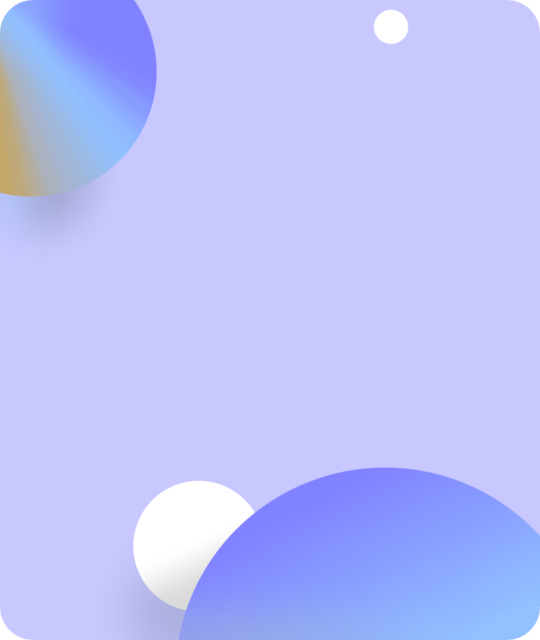
This background is drawn by a Shadertoy shader. Its source:

```glsl
// A lavender card with rounded corners, gradient discs and soft shadows.
// Discs are distance functions; one is coloured by a fan of angular bands,
// the others by linear ramps, with faint noise in the gradients.
#define LAVENDER vec3(0.785, 0.785, 1.0)
#define VIOLET vec3(0.505, 0.51, 1.0)
#define SKY vec3(0.57, 0.755, 1.0)
#define MIST vec3(0.66, 0.70, 0.78)
#define GOLD vec3(0.77, 0.65, 0.39)
#define SHADOW vec3(0.62, 0.64, 0.81)
#define CORNER_RADIUS 0.052
#define GRAIN 0.035

float hash(vec2 p) {
    return fract(sin(dot(p, vec2(127.1, 311.7))) * 43758.5453);
}

float noise(vec2 p) {
    vec2 i = floor(p), f = fract(p);
    f = f * f * (3.0 - 2.0 * f);
    return mix(mix(hash(i), hash(i + vec2(1, 0)), f.x),
               mix(hash(i + vec2(0, 1)), hash(i + vec2(1, 1)), f.x), f.y);
}

// Antialiased coverage of a signed distance
float cover(float d) {
    float pixel = 1.0 / iResolution.y;
    return smoothstep(pixel, -pixel, d);
}

float disc(vec2 p, vec2 center, float radius) {
    return cover(length(p - center) - radius);
}

float softDisc(vec2 p, vec2 center, float inner, float outer) {
    return 1.0 - smoothstep(inner, outer, length(p - center));
}

// Gold, mist, sky and violet bands fanning out from a corner
vec3 fanColor(vec2 p) {
    vec2 ray = p - vec2(-0.026, 1.026);
    float angle = atan(ray.x, -ray.y);
    angle += GRAIN * (noise(vec2(angle * 38.0, length(ray) * 7.0)) - 0.5);
    vec3 color = mix(GOLD, MIST, smoothstep(0.08, 0.38, angle));
    color = mix(color, SKY, smoothstep(0.32, 0.70, angle));
    color = mix(color, VIOLET, smoothstep(0.66, 1.10, angle));
    return mix(color, SKY, 0.6 * softDisc(p, vec2(0.01, 0.985), 0.02, 0.12));
}

// Violet at the crown, sky toward the lower right, misty at the base
vec3 domeColor(vec2 p) {
    float ramp = dot(p - vec2(0.495, 0.219), vec2(0.45, -0.90)) / 0.30;
    ramp += GRAIN * (noise(p * vec2(18.0, 36.0)) - 0.5);
    vec3 color = mix(VIOLET, SKY, clamp(ramp, 0.0, 1.0));
    float base = smoothstep(0.10, -0.01, p.y) * smoothstep(0.75, 0.35, p.x);
    return mix(color, MIST, 0.35 * base);
}

void mainImage(out vec4 fragColor, in vec2 fragCoord) {
    vec2 p = fragCoord / iResolution.y;
    vec2 size = iResolution.xy / iResolution.y;
    vec3 color = LAVENDER;

    // Soft shadows, bluer toward the left edge
    vec3 fanShadow = mix(vec3(0.69, 0.76, 0.97), SHADOW, smoothstep(0.0, 0.10, p.x));
    color = mix(color, fanShadow, 0.9 * softDisc(p, vec2(0.050, 0.730), 0.03, 0.150));
    color = mix(color, SHADOW, 0.65 * softDisc(p, vec2(0.285, 0.045), 0.01, 0.150));

    // Upper discs
    color = mix(color, fanColor(p), disc(p, vec2(0.0495, 0.888), 0.1953));
    color = mix(color, vec3(1), disc(p, vec2(0.611, 0.958), 0.0267));

    // White disc shaded where the dome overlaps it
    float shade = smoothstep(-0.012, 0.075, dot(p - vec2(0.300, 0.147), vec2(0.43, -0.90)));
    color = mix(color, vec3(1.0 - 0.15 * shade), disc(p, vec2(0.3105, 0.1465), 0.1022));
    color = mix(color, domeColor(p), disc(p, vec2(0.6016, -0.0586), 0.328));

    // Rounded card over white
    vec2 q = abs(p - 0.5 * size) - 0.5 * size + CORNER_RADIUS;
    float card = length(max(q, 0.0)) + min(max(q.x, q.y), 0.0) - CORNER_RADIUS;
    float inside = max(cover(card), step(max(q.x, q.y), CORNER_RADIUS) * step(min(q.x, q.y), 0.0));
    fragColor = vec4(mix(vec3(1), color, inside), 1.0);
}
```
